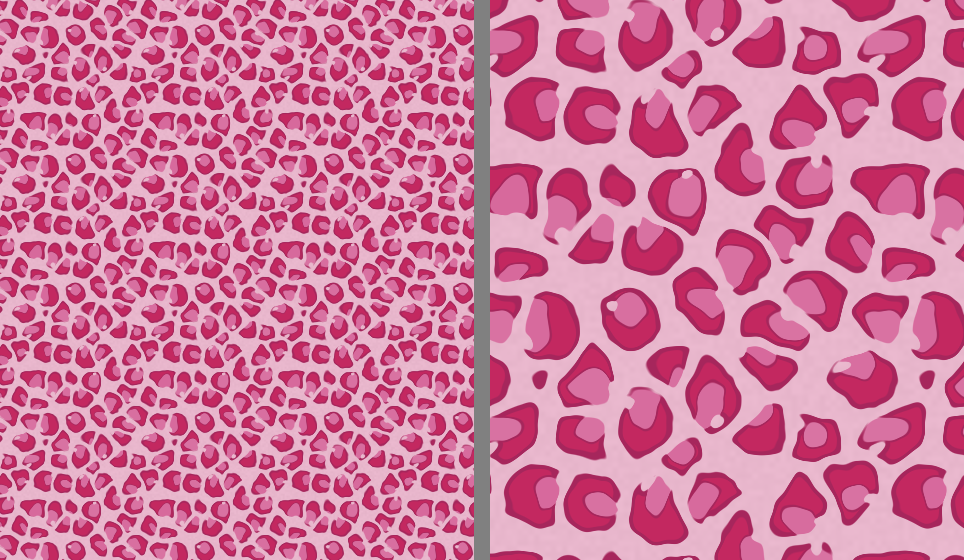
Left, the full canvas; right, a detail of the centre.
A Shadertoy shader for this pattern:

```glsl
#define TILE 0.2305      // side of the repeating tile, in canvas heights
#define CELLS 6.0        // spots along one tile side (even)
#define JITTER 0.72      // scatter of the spot centres
#define SIZE_SPREAD 0.3  // difference between large and small spots
#define GAP 0.075        // half of the space between spots
#define ROUNDING 13.0    // lower is rounder
#define SPOT_RADIUS 0.52
#define CORE_RADIUS 0.255
#define NOTCH_RADIUS 0.09
#define OUTLINE 0.068
#define WARP 0.24        // irregularity of the contours
#define GRAIN 0.025

const vec3 GROUND = vec3(0.91, 0.715, 0.80);
const vec3 CRIMSON = vec3(0.765, 0.155, 0.375);
const vec3 WINE = vec3(0.65, 0.15, 0.36);
const vec3 PINK = vec3(0.85, 0.455, 0.64);
const vec3 DEEP_PINK = vec3(0.84, 0.39, 0.60);

vec2 hash2(vec2 p) {
    vec3 q = fract(p.xyx * vec3(0.1031, 0.1030, 0.0973));
    q += dot(q, q.yzx + 33.33);
    return fract((q.xx + q.yz) * q.zy);
}

// Smooth two-channel noise, repeating every "period" units
vec2 noise2(vec2 p, float period) {
    vec2 i = floor(p), f = fract(p);
    f = f * f * (3.0 - 2.0 * f);
    vec2 a = hash2(mod(i, period) + 71.0);
    vec2 b = hash2(mod(i + vec2(1, 0), period) + 71.0);
    vec2 c = hash2(mod(i + vec2(0, 1), period) + 71.0);
    vec2 d = hash2(mod(i + 1.0, period) + 71.0);
    return mix(mix(a, b, f.x), mix(c, d, f.x), f.y) - 0.5;
}

float smoothMax(float a, float b, float k) {
    float h = max(k - abs(a - b), 0.0) / k;
    return max(a, b) + h * h * k * 0.25;
}

mat2 rotation(float angle) {
    float c = cos(angle), s = sin(angle);
    return mat2(c, -s, s, c);
}

// Centre (xy) and size weight (z) of the spot in a grid cell
vec3 spotSite(vec2 cell) {
    vec2 id = mod(cell, CELLS);
    vec2 centre = cell + 0.5 + JITTER * (hash2(id + 3.0) - 0.5);
    centre.x += 0.5 * mod(id.y, 2.0);
    return vec3(centre, SIZE_SPREAD * (hash2(id + 19.0).x - 0.5));
}

float power(vec2 p, vec3 site) {
    vec2 v = p - site.xy;
    return dot(v, v) - site.z;
}

float coverage(float d, float pixel) {
    return smoothstep(0.65 * pixel, -0.65 * pixel, d);
}

void mainImage(out vec4 fragColor, in vec2 fragCoord) {
    float scale = CELLS / TILE;
    vec2 uv = fragCoord / iResolution.y;
    float pixel = scale / iResolution.y;
    vec2 p = uv * scale;
    p += WARP * noise2(p * 2.0, CELLS * 2.0);
    p += 0.3 * WARP * noise2(p * 5.0, CELLS * 5.0);
    vec2 base = floor(p);

    // Find the spot that owns this point
    vec2 owner = base;
    float nearest = 1e5;
    for (int y = -2; y <= 2; y++)
    for (int x = -2; x <= 2; x++) {
        vec2 cell = base + vec2(x, y);
        float f = power(p, spotSite(cell));
        if (f < nearest) { nearest = f; owner = cell; }
    }
    vec3 site = spotSite(owner);

    // Rounded distance to the borders with neighbouring spots
    float sum = 0.0;
    for (int y = -2; y <= 2; y++)
    for (int x = -2; x <= 2; x++) {
        vec2 cell = owner + vec2(x, y);
        if (x == 0 && y == 0) continue;
        vec3 other = spotSite(cell);
        float edge = (power(p, other) - nearest) / (2.0 * max(distance(other.xy, site.xy), 0.05));
        sum += exp(-ROUNDING * edge);
    }
    float spot = GAP + log(sum) / ROUNDING;

    // Limit each spot to a turned ellipse
    vec2 id = mod(owner, CELLS);
    vec2 shape = hash2(id + 37.0), core = hash2(id + 53.0);
    vec2 q = p - site.xy;
    float stretch = mix(0.75, 1.0, shape.x);
    vec2 e = rotation(6.2832 * shape.y) * q;
    spot = smoothMax(spot, length(e * vec2(stretch, 1.0 / stretch)) - SPOT_RADIUS, 0.08);

    // Off-centre core, often open to one side, with a notch beside it
    vec2 r = rotation(6.2832 * core.x) * q;
    float squeeze = mix(0.7, 1.1, core.y);
    vec2 k = (r - vec2(mix(0.08, 0.26, shape.x), 0.0)) * vec2(squeeze, 1.0 / squeeze);
    float inner = length(k) - CORE_RADIUS * (1.0 + 1.5 * site.z);
    float notch = NOTCH_RADIUS - length(r - vec2(0.33, 0.24));
    spot = smoothMax(spot, notch, 0.06);
    float body = smoothMax(spot, -inner, 0.05);

    // Layer ground, core, outline and body
    float rim = max(spot + OUTLINE, 0.45 * OUTLINE - inner);
    vec3 color = GROUND + GRAIN * noise2(uv * 300.0, 512.0).x;
    vec3 coreColor = mix(PINK, DEEP_PINK, shape.y * 0.7);
    color = mix(color, coreColor, coverage(max(spot + 0.015, inner - 0.04), pixel));
    color = mix(color, WINE, coverage(body, pixel));
    color = mix(color, CRIMSON, coverage(rim, pixel));
    fragColor = vec4(color, 1.0);
}
```
